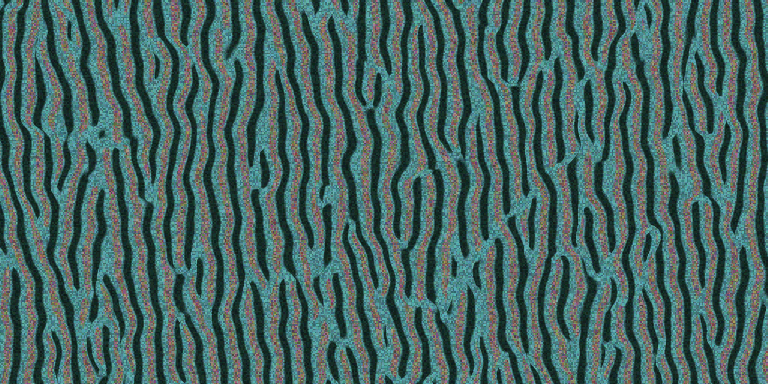
A Shadertoy shader for this pattern:

```glsl
// Wavy upright stripes in three bands (dark, teal, clay) that split and end
// irregularly, under a fine coloured grain. Scattered wave kernels in a cell
// grid are summed as complex numbers; the phase of the sum picks the band.

const float STRIPES    = 17.5;             // stripes per canvas height
const vec2  CELL       = vec2(0.105, 0.16); // size of a kernel cell
const float LEAN       = 0.06;             // mean slant of the stripes
const float LEAN_RANGE = 0.36;             // spread of the slant
const float DARK_HALF  = 0.172;            // half widths, in stripe periods
const float CLAY_HALF  = 0.152;
const float CLAY_SHIFT = -0.41;            // clay centre relative to dark
const float EDGE       = 0.0034;           // edge softness, canvas heights
const float GRAINS     = 256.0;            // grains per canvas height

const vec3 DARK = vec3(0.08, 0.165, 0.145);
const vec3 TEAL = vec3(0.30, 0.55, 0.56);
const vec3 CLAY = vec3(0.47, 0.43, 0.40);

const float TAU = 6.2831853;

// Three random values in 0..1 for an integer cell and a seed
vec3 hash3(vec2 cell, int seed) {
    uvec3 v = uvec3(ivec3(ivec2(cell), seed)) * 1664525u + 1013904223u;
    v.x += v.y * v.z; v.y += v.z * v.x; v.z += v.x * v.y;
    v ^= v >> 16u;
    v.x += v.y * v.z; v.y += v.z * v.x; v.z += v.x * v.y;
    return vec3(v >> 8u) / 16777216.0;
}

// Sum of randomly placed, slanted wave kernels (xy) and its x slope (zw)
vec4 waveSum(vec2 p) {
    vec2 home = floor(p / CELL);
    vec4 sum = vec4(0.0);
    for (int j = -1; j <= 1; j++)
    for (int i = -1; i <= 1; i++)
    for (int k = 0; k < 2; k++) {
        vec2 cell = home + vec2(i, j);
        vec3 place = hash3(cell, k);
        vec3 shape = hash3(cell, k + 7);
        vec2 d = p / CELL - cell - place.xy;
        float weight = max(0.0, 1.0 - dot(d, d));
        float slant = LEAN + LEAN_RANGE * (shape.x - 0.5);
        float frequency = TAU * STRIPES * (0.92 + 0.16 * shape.y);
        vec2 offset = d * CELL;
        float angle = frequency * (offset.x + slant * offset.y) + TAU * place.z;
        vec2 turn = vec2(cos(angle), sin(angle));
        vec2 slope = -4.0 * weight * d.x / CELL.x * turn
                   + weight * weight * frequency * vec2(-turn.y, turn.x);
        sum += vec4(weight * weight * turn, slope);
    }
    return sum;
}

// Coverage of a band around a centre on the repeating phase
float band(float phase, float centre, float halfWidth, float soft) {
    float d = abs(fract(phase - centre + 0.5) - 0.5);
    return 1.0 - smoothstep(halfWidth - soft, halfWidth + soft, d);
}

void mainImage(out vec4 fragColor, in vec2 fragCoord) {
    vec2 p = fragCoord / iResolution.y;

    // Gentle sideways wobble
    vec2 q = p;
    q.x += 0.004 * sin(37.0 * p.y + 13.0 * p.x)
         + 0.0025 * sin(66.0 * p.y - 21.0 * p.x + 2.0);

    // Phase and its rate across, relative to an even stripe
    vec4 wave = waveSum(q);
    float phase = atan(wave.y, wave.x) / TAU;
    float rate = (wave.x * wave.w - wave.y * wave.z)
               / (max(dot(wave.xy, wave.xy), 1e-4) * TAU * STRIPES);

    // Bands of even width that taper off where stripes break
    float taper = smoothstep(0.3, 0.85, rate) * smoothstep(0.0, 0.4, length(wave.xy));
    float soft = STRIPES * max(EDGE, 0.6 / iResolution.y);
    float darkHalf = mix(-soft, DARK_HALF, taper);
    float clayHalf = mix(-soft, CLAY_HALF, taper);
    float clay = band(phase, CLAY_SHIFT, clayHalf, soft);
    float dark = band(phase, 0.0, darkHalf, soft);

    // Grain: shared brightness plus separate tint per channel
    vec2 grainCell = floor(p * GRAINS);
    vec3 tint = hash3(grainCell, 31) - 0.5;
    float light = hash3(grainCell, 57).x - 0.5;
    vec3 tealGrain = TEAL * (1.0 + 0.50 * light) + 0.11 * tint;
    vec3 clayGrain = CLAY * (1.0 + 0.35 * light) + 0.28 * tint;
    vec3 darkGrain = DARK * (1.0 + 0.60 * light) + 0.06 * tint;

    vec3 color = mix(tealGrain, clayGrain, clay);
    color = mix(color, darkGrain, dark);
    fragColor = vec4(clamp(color, 0.0, 1.0), 1.0);
}
```
